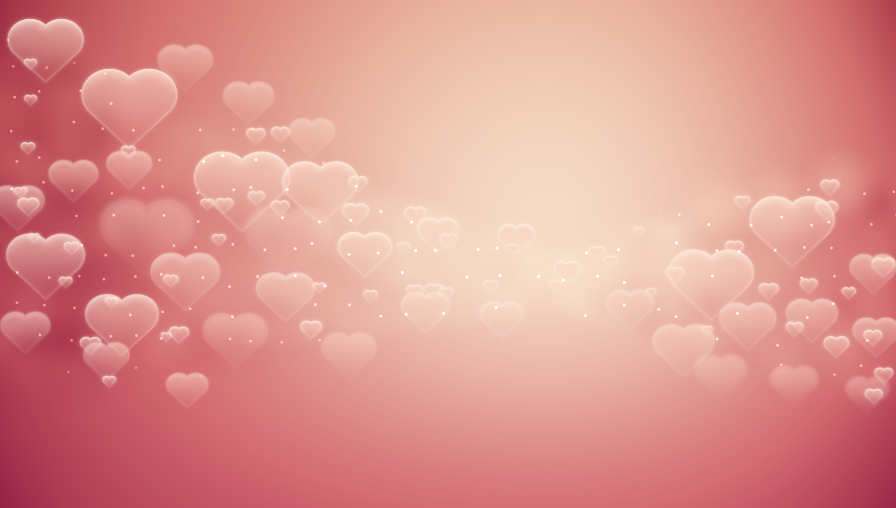
This background is drawn by a Shadertoy shader. Its source:

```glsl
// Translucent hearts drifting in two clusters around a warm cream glow on rose.

float hash(vec2 p) {
    return fract(sin(dot(p, vec2(127.1, 311.7))) * 43758.545);
}

float noise(vec2 p) {
    vec2 i = floor(p), f = fract(p);
    f = f * f * (3.0 - 2.0 * f);
    return mix(mix(hash(i), hash(i + vec2(1, 0)), f.x),
               mix(hash(i + vec2(0, 1)), hash(i + vec2(1, 1)), f.x), f.y);
}

// Signed distance to a heart of half width 1, centred on the origin
float heartDistance(vec2 p) {
    p = vec2(abs(p.x), p.y * 1.1) * 0.604 + vec2(0.0, 0.55);
    if (p.x + p.y > 1.0) return (length(p - vec2(0.25, 0.75)) - 0.3536) / 0.604;
    vec2 toNotch = p - vec2(0.0, 1.0);
    vec2 toSide = p - 0.5 * max(p.x + p.y, 0.0);
    return sqrt(min(dot(toNotch, toNotch), dot(toSide, toSide))) * sign(p.x - p.y) / 0.604;
}

// Colour ramp from wine through rose to cream
vec3 roseRamp(float warmth) {
    vec3 stops[7] = vec3[7](vec3(0.58, 0.14, 0.26), vec3(0.71, 0.27, 0.33),
        vec3(0.83, 0.43, 0.44), vec3(0.87, 0.56, 0.53), vec3(0.91, 0.68, 0.62),
        vec3(0.94, 0.78, 0.71), vec3(0.97, 0.88, 0.79));
    vec3 color = stops[0];
    for (int i = 1; i < 7; i++)
        color = mix(color, stops[i], clamp(warmth * 5.0 + 2.0 - float(i), 0.0, 1.0));
    return color;
}

// Glassy heart: pale towards the top, with a thin rim and bright lobes
void drawHeart(inout vec3 color, vec2 p, vec2 center, float radius, float clarity) {
    vec2 q = (p - center) / radius;
    if (dot(q, q) > 3.0) return;
    float d = heartDistance(q);
    float blur = mix(0.28, 0.0, clarity) + 1.0 / (iResolution.y * radius);
    float fill = smoothstep(blur, -blur, d);
    float lift = smoothstep(-0.9, 0.9, q.y);
    color = mix(color, vec3(0.98, 0.84, 0.77), fill * (0.06 + 0.52 * lift) * mix(0.5, 1.0, clarity));
    float rim = exp(-abs(d) * radius * 420.0) * (0.25 + 0.3 * lift);
    float gloss = fill * smoothstep(-0.35, 0.0, d) * smoothstep(0.2, 0.9, q.y) * 0.5;
    color = mix(color, vec3(1.0, 0.94, 0.89), (rim + gloss) * clarity * clarity);
}

// Row of hearts on a line bent by a sine wave
void drawGarland(inout vec3 color, vec2 p, int count, vec2 start, vec2 pace,
                 vec2 wave, float radius, float clarity) {
    for (int i = 0; i < count; i++) {
        float k = float(i);
        vec2 center = start + pace * k + vec2(0.0, wave.x * sin(wave.y * k));
        drawHeart(color, p, center, radius * (1.0 - 0.08 * k), clarity);
    }
}

// Band that opens from the centre towards both sides
float clusterMask(vec2 p) {
    float x = p.x - 1.08;
    float middle = 0.45 + 0.12 * max(-x, 0.0);
    return smoothstep(1.0, 0.6, abs(p.y - middle) / (0.07 + 0.34 * abs(x)));
}

void mainImage(out vec4 fragColor, in vec2 fragCoord) {
    vec2 p = fragCoord / iResolution.y;
    p.x *= 1.77 * iResolution.y / iResolution.x;

    // Central glow, pink haze on the left and darkened corners
    vec2 g = p - vec2(1.08, 0.53);
    float warmth = 0.95 * exp(-g.x * g.x * (g.x < 0.0 ? 2.0 : 2.9) - g.y * g.y * (g.y > 0.0 ? 1.7 : 5.0));
    warmth -= 0.14 * exp(-8.0 * pow(p.x - 0.42, 2.0) - 30.0 * pow(p.y - 0.48, 2.0));
    vec2 side = abs(p - vec2(0.885, 0.5)) / vec2(0.885, 0.5);
    warmth -= 0.16 * pow(side.x, 6.0) * (0.4 + side.y * side.y);

    // Drifting mist within the clusters
    float mist = 0.6 * noise(p * 7.0 + 3.0) + 0.4 * noise(p * 15.0);
    warmth += (mist - 0.45) * 0.3 * clusterMask(p);
    vec3 color = roseRamp(warmth);
    color += vec3(0.0, 0.025, -0.02) * (p.y - 0.5);

    // Blurred lights right of the centre
    for (int i = 0; i < 6; i++) {
        float k = float(i);
        vec2 light = vec2(1.06 + 0.12 * k, 0.42 + 0.047 * k + 0.04 * sin(k * 2.4));
        color = mix(color, vec3(0.98, 0.85, 0.75), 0.32 * smoothstep(0.09, 0.01, length(p - light)));
    }

    // Faint hearts at the back
    drawGarland(color, p, 2, vec2(0.29, 0.53), vec2(0.28, -0.01), vec2(0), 0.09, 0.4);
    drawGarland(color, p, 3, vec2(0.366, 0.866), vec2(0.125, -0.069), vec2(0), 0.053, 0.65);
    drawGarland(color, p, 3, vec2(0.035, 0.59), vec2(0.11, 0.0), vec2(0.075, 0.8), 0.052, 0.75);
    drawGarland(color, p, 3, vec2(0.05, 0.345), vec2(0.16, -0.057), vec2(0), 0.048, 0.7);
    drawGarland(color, p, 3, vec2(1.424, 0.258), vec2(0.145, -0.018), vec2(0), 0.05, 0.4);
    drawGarland(color, p, 4, vec2(1.35, 0.31), vec2(0.127, 0.0), vec2(0.06, 0.9), 0.06, 0.75);

    // Lower left zigzag
    for (int i = 0; i < 8; i++) {
        float k = float(i), low = mod(k, 2.0) * step(k, 6.0);
        vec2 center = vec2(0.09 + 0.125 * k + 0.03 * sin(k * 1.05), 0.475 - 0.015 * k - 0.1 * low);
        drawHeart(color, p, center, 0.077 - 0.005 * k, i < 2 ? 0.95 : 0.8 - 0.3 * low);
    }
    // Large hearts falling from the upper left to the centre
    for (int i = 0; i < 7; i++) {
        float k = float(i);
        float sway = 0.04 * (1.0 + cos(3.1416 * k)) * sin(0.5236 * k);
        vec2 center = vec2(0.09 + 0.155 * k + 0.1 * exp(-pow(k - 2.5, 2.0)),
                           0.9 - 0.125 * k + 0.0105 * k * k - sway);
        drawHeart(color, p, center, 0.035 + 0.062 * exp(-0.2 * pow(k - 1.5, 2.0)), 1.0);
    }
    // Arch of hearts on the right
    for (int i = 0; i < 4; i++) {
        float k = float(i);
        vec2 center = vec2(1.245 + 0.16 * k, 0.39 + 0.165 * sin(k * k * 0.3));
        drawHeart(color, p, center, 0.046 + 0.043 * sin(k * 1.05), 0.75 + 0.28 * sin(k * 1.05));
    }

    // Small hearts and specks, one per jittered cell
    for (int layer = 0; layer < 3; layer++) {
        float size = 0.13 - 0.035 * float(layer);
        vec2 cell = floor(p / size) + 37.0 * float(layer);
        vec2 jitter = vec2(hash(cell), hash(cell + 5.3));
        vec2 center = (cell - 37.0 * float(layer) + 0.25 + 0.5 * jitter) * size;
        float chance = hash(cell + 9.1), mask = clusterMask(center);
        if (layer < 2 && chance < 0.45 * mask)
            drawHeart(color, p, center, size * (0.09 + 0.11 * hash(cell + 2.7)), 0.95);
        if (layer == 2 && chance < 0.15 + 0.6 * mask)
            color += 0.3 * mask * smoothstep(0.004, 0.001, length(p - center));
    }
    fragColor = vec4(clamp(color, 0.0, 1.0), 1.0);
}
```
